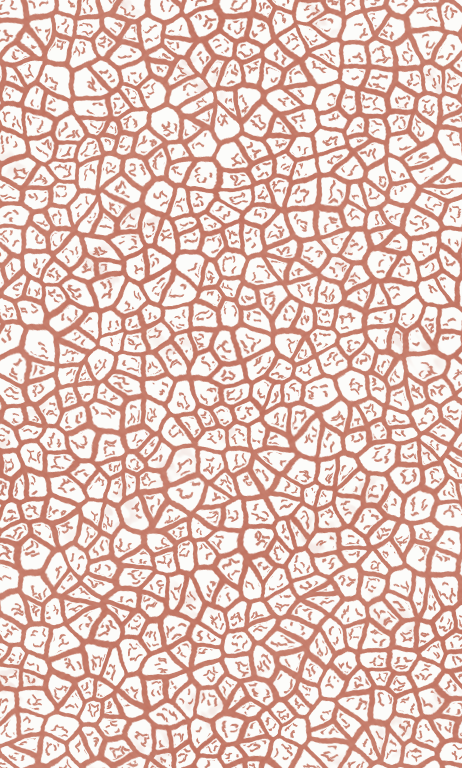
A Shadertoy shader for this pattern:

```glsl
vec2 hash2(vec2 p) {
    vec3 h = fract(p.xyx * vec3(0.1031, 0.1030, 0.0973));
    h += dot(h, h.yzx + 33.33);
    return fract((h.xx + h.yz) * h.zy);
}

float smoothMin(float a, float b, float k) {
    float h = max(k - abs(a - b), 0.0) / k;
    return min(a, b) - h * h * k * 0.25;
}

vec2 site(vec2 cell) {
    return cell + 0.5 + 0.88 * (hash2(cell + 40.0) - 0.5);
}

// Layered sines, roughly -1 to 1
float ripple(vec2 p) {
    return 0.5 * sin(p.x + 1.7 * sin(p.y * 0.8))
         + 0.3 * sin(p.y * 1.7 - p.x * 0.9 + 2.0)
         + 0.2 * sin(p.x * 2.6 + p.y * 2.1);
}

// Cell holding p
vec2 nearestCell(vec2 p) {
    vec2 base = floor(p), best = base;
    float bestDist = 1e3;
    for (int y = -1; y <= 1; y++)
    for (int x = -1; x <= 1; x++) {
        vec2 cell = base + vec2(x, y);
        float d = length(site(cell) - p);
        if (d < bestDist) { bestDist = d; best = cell; }
    }
    return best;
}

// Rounded distance to the border of the cell
float borderDistance(vec2 p, vec2 cell) {
    vec2 own = site(cell);
    float d = 1.0;
    for (int y = -2; y <= 2; y++)
    for (int x = -2; x <= 2; x++) {
        if (x == 0 && y == 0) continue;
        vec2 other = site(cell + vec2(x, y));
        d = smoothMin(d, dot(0.5 * (own + other) - p, normalize(other - own)), 0.07);
    }
    return d;
}

// Short knobbly strokes scattered around the middle of a cell
float strokeDistance(vec2 p, vec2 cell) {
    float d = 1.0;
    for (int i = 0; i < 5; i++) {
        vec2 r = hash2(cell + float(i) * 17.3 + 90.0);
        vec2 s = hash2(cell + float(i) * 29.1 + 150.0);
        float angle = 6.2832 * (float(i) + r.x) / 5.0;
        vec2 q = p - site(cell) - mix(0.1, 0.38, r.y) * vec2(cos(angle), sin(angle));
        float turn = angle + 1.5708 + 1.8 * (s.x - 0.5);
        q = mat2(cos(turn), -sin(turn), sin(turn), cos(turn)) * q;
        q.y += 0.035 * sin(q.x * 17.0 + 6.0 * s.y);
        q.x -= clamp(q.x, -0.06 - 0.11 * s.y, 0.06 + 0.11 * s.y);
        d = min(d, length(q) - mix(0.035, 0.055, s.x));
    }
    return d + 0.014 * ripple(p * 27.0);
}

void mainImage(out vec4 fragColor, in vec2 fragCoord) {
    float pixel = 19.0 / iResolution.x;
    vec2 p = fragCoord * pixel;
    p += 0.22 * vec2(ripple(p.yx * 0.9), ripple(p * 0.8 + 5.0));
    p += 0.018 * vec2(sin(p.y * 9.0), sin(p.x * 8.0 + 1.0));

    vec2 cell = nearestCell(p);
    float border = borderDistance(p, cell);
    float soft = max(0.035, 0.7 * pixel);

    // Thick net with uneven width and ragged edges
    float halfWidth = 0.1 + 0.035 * (hash2(cell + 7.0).x - 0.5)
                    + 0.012 * ripple(p * 1.3) + 0.013 * ripple(p * 21.0);
    float net = 1.0 - smoothstep(-soft, soft, border - halfWidth);

    // Strokes keep clear of the net
    float stroke = max(strokeDistance(p, cell), 0.175 - border);
    float marks = 0.94 * (1.0 - smoothstep(-soft, soft, stroke));

    // Paper with faint smears, ink with light mottling
    float smear = smoothstep(0.45, 0.9, ripple(p * 0.7 + 3.0))
                * smoothstep(-0.2, 0.6, ripple(p * 5.0));
    vec3 paper = mix(vec3(0.99, 0.99, 0.98), vec3(0.94, 0.87, 0.85), 0.6 * smear);
    float mottle = 0.5 + 0.35 * ripple(p * 13.0) + 0.3 * ripple(p * 0.5);
    vec3 ink = mix(vec3(0.75, 0.45, 0.38), vec3(0.785, 0.515, 0.445), clamp(mottle, 0.0, 1.0));
    fragColor = vec4(mix(paper, ink, max(net, marks)), 1.0);
}
```
